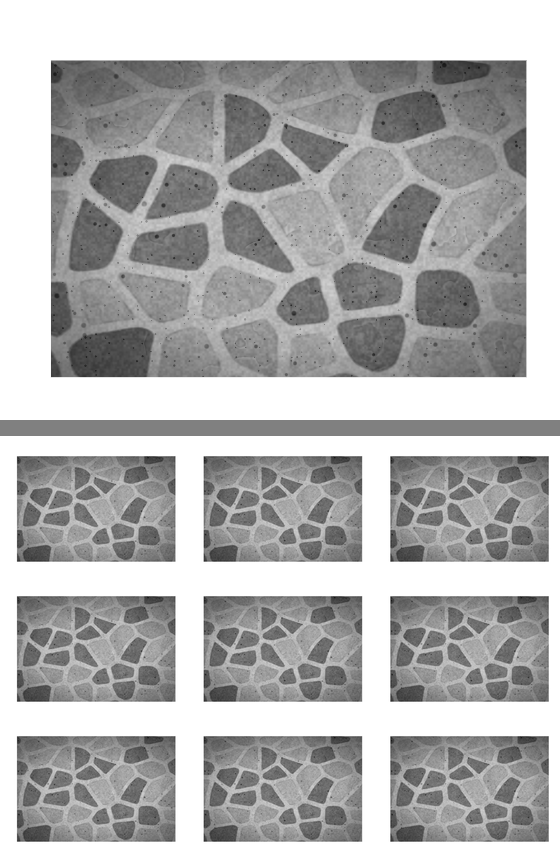
Top: one tile. Bottom: repeated 3 by 3.
This texture is drawn by a Shadertoy shader. Its source:

```glsl
const vec2  FRAME_MIN    = vec2(0.091, 0.102);
const vec2  FRAME_MAX    = vec2(0.940, 0.856);
const vec2  CELLS        = vec2(8.0, 8.0);   // stones per canvas, even numbers
const float JITTER       = 0.82;
const float BEND         = 0.40;             // irregularity of the stone rows
const float PERSPECTIVE  = 0.20;             // stones shrink towards the top
const float GAP          = 0.075;            // half joint width, in cells
const float GAP_VARIETY  = 0.05;
const float CORNER       = 28.0;             // higher is sharper
const float DARK_SHARE   = 0.46;
const float MORTAR       = 0.735;
const float LIGHT_STONE  = 0.635;
const float DARK_STONE   = 0.435;
const float GRAIN        = 0.15;
const float CLEFT        = 0.55;
const float VIGNETTE     = 0.40;
const float TAU          = 6.2831853;

// Integer hash: three values in 0..1 for a lattice point
vec3 hash3(vec2 cell, uint seed) {
    uvec3 v = uvec3(uint(int(cell.x)), uint(int(cell.y)), seed);
    v = v * 1664525u + 1013904223u;
    v.x += v.y * v.z; v.y += v.z * v.x; v.z += v.x * v.y;
    v ^= v >> 16u;
    v.x += v.y * v.z; v.y += v.z * v.x; v.z += v.x * v.y;
    return vec3(v >> 8u) / 16777216.0;
}

// Value noise that wraps after "period" lattice steps
float noise(vec2 uv, vec2 period, uint seed) {
    vec2 p = uv * period, i = floor(p), f = p - i;
    f = f * f * (3.0 - 2.0 * f);
    vec2 a = mod(i, period), b = mod(i + 1.0, period);
    return mix(mix(hash3(a, seed).x, hash3(vec2(b.x, a.y), seed).x, f.x),
               mix(hash3(vec2(a.x, b.y), seed).x, hash3(b, seed).x, f.x), f.y);
}

float fbm(vec2 uv, vec2 period, uint seed) {
    float sum = 0.0, weight = 0.5;
    for (int i = 0; i < 4; i++) {
        sum += weight * noise(uv, period, seed + uint(i));
        period *= 2.0;
        weight *= 0.5;
    }
    return sum / 0.9375;
}

// Small round pits scattered one per cell, most cells empty
float pits(vec2 uv, vec2 period, float share, uint seed) {
    vec2 p = uv * period, i = floor(p);
    vec3 h = hash3(mod(i, period), seed);
    float radius = mix(0.10, 0.28, fract(h.z * 37.0));
    float d = length(p - i - mix(vec2(0.3), vec2(0.7), h.xy));
    return step(h.z, share) * (1.0 - smoothstep(radius * 0.5, radius + 0.08, d));
}

vec2 stoneCentre(vec2 cell) {
    return cell + 0.5 + JITTER * (hash3(mod(cell, CELLS), 7u).xy - 0.5);
}

// Rounded distance to the stone's border; also returns the stone's cell
float stoneBorder(vec2 p, out vec2 stone) {
    vec2 base = floor(p), centre = vec2(0.0);
    float nearest = 1e3;
    for (int y = -2; y <= 2; y++)
    for (int x = -2; x <= 2; x++) {
        vec2 cell = base + vec2(x, y), c = stoneCentre(cell);
        float d = dot(c - p, c - p);
        if (d < nearest) { nearest = d; stone = cell; centre = c; }
    }
    float sum = 0.0;
    for (int y = -2; y <= 2; y++)
    for (int x = -2; x <= 2; x++) {
        if (x == 0 && y == 0) continue;
        vec2 c = stoneCentre(stone + vec2(x, y));
        sum += exp(-CORNER * dot(0.5 * (centre + c) - p, normalize(c - centre)));
    }
    return -log(sum) / CORNER;
}

float paving(vec2 uv) {
    // Bent, slightly foreshortened lattice
    vec2 p = uv;
    p.y += PERSPECTIVE * sin(TAU * (uv.y - 0.85)) / TAU;
    p *= CELLS;
    p += BEND * (vec2(noise(uv, vec2(5.0), 11u), noise(uv, vec2(5.0), 12u)) - 0.5);

    vec2 stone;
    float border = stoneBorder(p, stone);
    vec2 id = mod(stone, CELLS);
    vec3 trait = hash3(id, 21u);
    float rough = fbm(uv, vec2(40.0, 30.0), 31u);
    border -= GAP + GAP_VARIETY * trait.y + 0.05 * (rough - 0.5);
    float soft = 0.012 + 0.7 * CELLS.y / iResolution.y;
    float cover = smoothstep(-soft, soft, border);

    // Stone tone; a checker bias keeps the dark ones apart
    float checker = mod(id.x + id.y, 2.0) - 0.5;
    float dark = step(trait.x + 0.45 * checker, DARK_SHARE);
    float face = mix(LIGHT_STONE, DARK_STONE, dark) + 0.07 * (trait.z - 0.5);
    face += 0.10 * (fbm(uv, vec2(24.0, 20.0), 41u) - 0.5);

    // Layered cleft ridges: a lit side next to a shaded one
    float layer = fract(4.0 * fbm(uv, vec2(14.0, 11.0), 51u) + trait.y) - 0.5;
    float patchy = smoothstep(0.42, 0.68, noise(uv, vec2(18.0, 16.0), 61u));
    face += CLEFT * patchy * layer * exp(-90.0 * layer * layer) * 1.8;

    // Mortar with blotches and a thin shadow at the stone's foot
    float mortar = MORTAR + 0.12 * (fbm(uv, vec2(20.0, 16.0), 71u) - 0.5);
    float rim = exp(-pow(border / 0.022, 2.0));
    float tone = mix(mortar, face, cover) - 0.09 * rim * smoothstep(0.35, 0.65, rough);

    // Fine grain and pits
    float grain = 0.6 * noise(uv, vec2(256.0, 192.0), 81u) + 0.4 * noise(uv, vec2(120.0, 96.0), 82u);
    tone += GRAIN * (grain - 0.5);
    tone -= 0.20 * pits(uv, vec2(120.0, 90.0), 0.10, 91u);
    tone -= 0.24 * pits(uv, vec2(56.0, 42.0), 0.05, 92u);
    return tone;
}

void mainImage(out vec4 fragColor, in vec2 fragCoord) {
    vec2 uv = fragCoord / iResolution.xy;

    // Darkened corners and far edge
    vec2 view = (2.0 * uv - FRAME_MIN - FRAME_MAX) / (FRAME_MAX - FRAME_MIN);
    float shade = 1.0 - VIGNETTE * smoothstep(0.55, 1.5, length(view));
    shade *= 1.0 - 0.14 * smoothstep(0.3, 1.0, view.y);

    // White margin around the paving
    vec2 inside = min(uv - FRAME_MIN, FRAME_MAX - uv) * iResolution.xy;
    float frame = clamp(min(inside.x, inside.y) + 0.5, 0.0, 1.0);
    fragColor = vec4(vec3(mix(1.0, paving(uv) * shade, frame)), 1.0);
}
```
